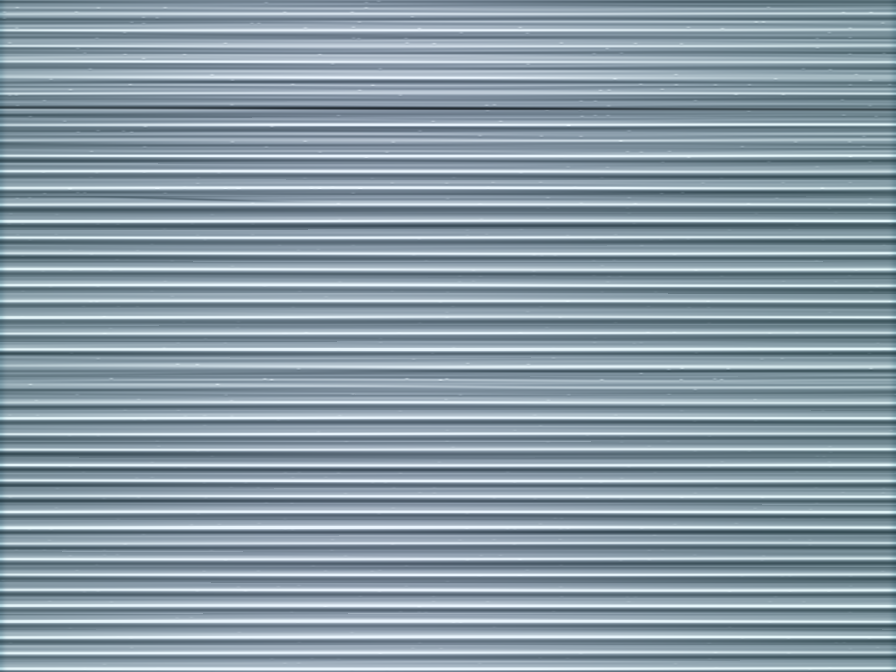
A WebGL 1 fragment shader for this texture:

```glsl
precision highp float;
// Ribbed blue-grey sheet: thin bright ridges over dark grooves, repeated upward.
// Each rib is a sum of wrapped bell curves; layered sines add drawn streaks,
// sparse cells add specks, and a smeared band, seam and crease add wear.
uniform vec2 u_resolution;

#define RIBS 42.1
#define RIB_OFFSET 0.22
#define RIDGE_WIDTH 0.085
#define GROOVE_WIDTH 0.15
#define STREAKS 0.042
#define SHADING 0.075
#define SMEAR_Y 0.437
#define SEAM_Y 0.8385
#define CREASE_Y 0.704
#define SHADOW vec3(0.23, 0.30, 0.34)
#define STEEL vec3(0.53, 0.60, 0.65)
#define SHINE vec3(0.91, 0.96, 0.98)

const float TAU = 6.2831853;

float hash(vec2 p) {
  p = fract(p * vec2(0.1031, 0.1137));
  p += dot(p, p.yx + 33.33);
  return fract((p.x + p.y) * p.x * 17.31);
}

float bell(float d, float width) {
  return exp(-d * d / (width * width));
}

// Bell curve widened to the pixel size while keeping its area
float softBell(float d, float width, float pixel) {
  float wide = sqrt(width * width + 0.25 * pixel * pixel);
  return bell(d, wide) * width / wide;
}

// Distance to the nearest copy of a line that repeats once per rib
float wrapped(float phase, float center) {
  return fract(phase - center + 0.5) - 0.5;
}

// Fine lines along the sheet, wandering slowly from side to side
float streaks(vec2 p, float pixel) {
  float sum = 0.0;
  for (int i = 0; i < 6; i++) {
    float k = float(i);
    float freq = 53.0 + 21.7 * k;
    float wander = 1.2 * sin(p.x * (1.7 + k) + k * 2.4 + p.y * 19.0)
                 + 2.0 * sin(p.y * (31.0 + 9.0 * k) + k);
    float fade = 1.0 - smoothstep(0.35, 0.7, freq * pixel);
    sum += fade * sin(TAU * freq * p.y + wander);
  }
  return sum * 0.45;
}

// One sparse, flattened fleck per cell: light above, dark below
float specks(vec2 p) {
  vec2 grid = p * vec2(100.0, 130.0);
  vec2 cell = floor(grid);
  float chance = hash(cell + 7.0);
  vec2 center = 0.35 + 0.3 * vec2(hash(cell + 19.0), hash(cell + 41.0));
  vec2 d = fract(grid) - center;
  float fleck = bell(length(d * vec2(0.8, 1.0)), 0.23);
  return fleck * step(0.96, chance) * clamp(0.4 + d.y * 4.0, -0.6, 1.0);
}

// Wide light and dark areas: bright middle, dull sides, slow bands
float shading(vec2 uv, float middle) {
  float bands = 0.5 * sin(uv.y * 14.0 + 1.5 * uv.x + 0.6)
              + 0.4 * sin(uv.y * 37.0 - 2.0 * uv.x);
  return 1.5 * middle - 0.85 + bands - 0.5 * bell(uv.y - SMEAR_Y, 0.02) * uv.x;
}

void main() {
  vec2 uv = gl_FragCoord.xy / u_resolution;
  vec2 p = vec2(uv.x * 4.0 / 3.0, uv.y);
  float pixel = 1.0 / u_resolution.y;
  float ribPixel = RIBS * pixel;
  float middle = bell(uv.x - 0.42, 0.42) * (0.85 + 0.15 * sin(uv.y * 9.0));

  // Zones of wear
  float smear = bell(uv.y - SMEAR_Y, 0.027);
  float rough = max(smear, 0.75 * smoothstep(0.72, 0.80, uv.y));
  rough = max(rough, 0.6 * bell(uv.y - 0.715, 0.014));

  // Rib position: ribs are tighter below the smear, looser far above it
  float phase = uv.y * RIBS - RIB_OFFSET;
  phase += 0.85 * uv.y * (1.0 - smoothstep(0.41, 0.47, uv.y));
  phase -= 0.13 * bell(uv.y - 0.75, 0.06);
  phase += 0.02 * sin(p.x * 3.0 + uv.y * 40.0);
  float rib = floor(phase + 0.5);
  float vary = hash(vec2(rib, 3.0));
  float along = sin(p.x * (2.0 + 3.0 * vary) + rib * 2.1);

  // Rib profile: ridge, sheen above it, groove below, faint second ridge
  float ridge = softBell(wrapped(phase, 0.0), RIDGE_WIDTH, ribPixel);
  float sheen = softBell(wrapped(phase, 0.12), 0.20, ribPixel);
  float groove = softBell(wrapped(phase, -0.28), GROOVE_WIDTH, ribPixel);
  float second = softBell(wrapped(phase, 0.47), 0.08, ribPixel);
  float relief = ridge * (0.46 + 0.20 * vary + 0.06 * along) + 0.14 * sheen
               - groove * (0.29 + 0.12 * vary - 0.05 * along)
               + second * 0.14 * sin(rib * 1.7 + p.x);
  float tone = 0.465 + relief * (1.0 - 0.68 * rough * (0.75 + 0.25 * along));
  tone += STREAKS * (1.0 + 1.9 * rough) * streaks(p, pixel);
  tone += SHADING * shading(uv, middle) + 0.05 * (vary - 0.5);
  tone += 0.20 * specks(p) * (0.4 + rough);

  // Dark seam across the sheet and a short slanted crease
  float seam = softBell(uv.y - SEAM_Y + 0.003 * (uv.x - 0.5), 0.0022, pixel);
  seam *= 0.7 + 0.4 * bell(uv.x - 0.46, 0.22);
  tone = mix(tone, 0.03, min(seam * 1.15, 1.0));
  float creaseLine = uv.y - CREASE_Y + 0.035 * (uv.x - 0.2);
  float crease = softBell(creaseLine, 0.0016, pixel) * bell(uv.x - 0.22, 0.09);
  tone -= 0.35 * crease;

  // Tone to colour, bluer in the middle and greener at the sides
  tone = clamp(tone, 0.0, 1.0);
  vec3 color = mix(SHADOW, STEEL, min(tone * 2.0, 1.0));
  color = mix(color, SHINE, max(tone * 2.0 - 1.0, 0.0));
  color += mix(vec3(-0.020, 0.006, -0.008), vec3(0.010, 0.0, 0.016), middle);
  color *= 1.0 - 0.45 * seam;
  float side = min(uv.x, 1.0 - uv.x);
  color *= 1.0 - vec3(0.18, 0.10, 0.08) * bell(side, 0.005);
  gl_FragColor = vec4(color, 1.0);
}
```
